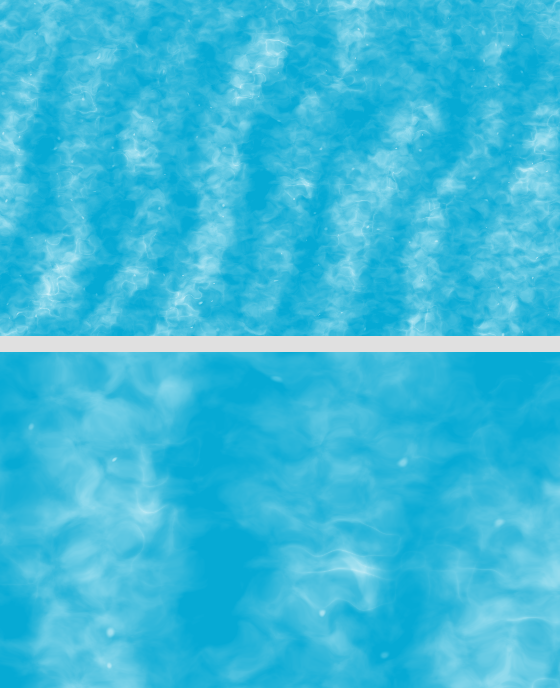
Top, the full canvas; bottom, a detail of the centre.
Write a Shadertoy shader that draws this texture.

```glsl
// Shallow turquoise water with slanted soft light bands, ripples and glints.

const vec3 DEEP = vec3(0.025, 0.668, 0.833);
const vec3 MIDDLE = vec3(0.255, 0.738, 0.862);
const vec3 PALE = vec3(0.53, 0.842, 0.92);
const vec3 GLINT = vec3(0.86, 0.96, 0.98);

const float BAND_PERIOD = 0.235;   // in canvas heights
const float BAND_SLANT = 0.30;     // sideways drift per unit of height
const float BAND_WARP = 0.85;
const float BAND_CONTRAST = 0.21;
const float BLOTCH_CONTRAST = 0.80;
const float CLUMP_CONTRAST = 0.75;
const float PATCH_CONTRAST = 0.30;
const float STREAK_CONTRAST = 0.24;
const float GRAIN_CONTRAST = 0.50;
const float FILAMENT_GAIN = 0.36;
const float BRIGHTNESS = 0.40;
const float SPARKLE_GRID = 26.0;
const float SPARKLE_SHARE = 0.12;

float hash(vec2 p) {
    vec3 q = fract(vec3(p.xyx) * 0.1031);
    q += dot(q, q.yzx + 33.33);
    return fract((q.x + q.y) * q.z);
}

float noise(vec2 p) {
    vec2 i = floor(p), f = fract(p);
    vec2 u = f * f * f * (f * (f * 6.0 - 15.0) + 10.0);
    return mix(mix(hash(i), hash(i + vec2(1, 0)), u.x),
               mix(hash(i + vec2(0, 1)), hash(i + vec2(1, 1)), u.x), u.y);
}

float fbm(vec2 p) {
    const mat2 TURN = mat2(1.6, 1.2, -1.2, 1.6);
    float sum = 0.0, weight = 0.53;
    for (int k = 0; k < 4; k++) {
        sum += weight * noise(p);
        p = TURN * p + 17.3;
        weight *= 0.5;
    }
    return sum;
}

// Random tone per cell, with narrow blends between neighbours
float facets(vec2 p) {
    vec2 cell = floor(p);
    float sum = 0.0, total = 0.0;
    for (int y = -1; y <= 1; y++)
    for (int x = -1; x <= 1; x++) {
        vec2 c = cell + vec2(x, y);
        vec2 d = c + vec2(hash(c + 5.3), hash(c + 71.9)) - p;
        float weight = exp(-14.0 * dot(d, d));
        sum += weight * hash(c + 33.1);
        total += weight;
    }
    return sum / total;
}

// Thin bright lines along the middle contour of a noise field
float filament(vec2 p, float sharpness) {
    return exp(-sharpness * abs(noise(p) - 0.5));
}

// Small scattered round glints of varied size
float sparkles(vec2 p) {
    vec2 g = p * SPARKLE_GRID, cell = floor(g);
    vec2 center = 0.25 + 0.5 * vec2(hash(cell + 3.7), hash(cell + 91.2));
    float radius = mix(0.07, 0.19, hash(cell + 47.1));
    float spot = 1.0 - smoothstep(0.2 * radius, radius, length(fract(g) - center));
    return spot * step(hash(cell + 12.9), SPARKLE_SHARE);
}

void mainImage(out vec4 fragColor, in vec2 fragCoord) {
    vec2 p = fragCoord / iResolution.y;

    // Ragged domains: a wide one for bands, a tighter one for fine layers
    vec2 ragged = vec2(fbm(p * 9.0 + 5.1), fbm(p * 9.0 + 41.7)) - 0.5;
    vec2 ripple = vec2(noise(p * 42.0 + 2.9), noise(p * 42.0 + 88.4)) - 0.5;
    vec2 w = p + 0.07 * ragged + 0.008 * ripple;
    vec2 q = p + 0.03 * ragged + 0.014 * ripple;

    // Slanted bands that bend, break up and weaken towards the top
    float bend = noise(w * vec2(2.0, 2.6) + 8.3) - 0.5;
    float phase = (w.x - BAND_SLANT * w.y) / BAND_PERIOD + BAND_WARP * bend;
    float band = sin(6.2832 * phase);
    band = 1.25 * band / (0.55 + 0.7 * abs(band));
    band *= mix(1.0, 0.45, smoothstep(0.65, 0.95, p.y));

    // Broad blotches, then clumps, facets, flat ripples and grain
    float blotch = fbm(w * vec2(6.5, 5.0) + 23.0) - 0.5;
    float clump = fbm(q * vec2(21.0, 25.0) + 61.0) - 0.5;
    float facet = facets(q * vec2(27.0, 33.0) + 14.0) - 0.5;
    float streak = noise(q * vec2(28.0, 74.0) + 77.0) - 0.5;
    float grain = fbm(q * vec2(58.0, 76.0) + 7.0) - 0.5;
    float broad = BRIGHTNESS + BAND_CONTRAST * band + BLOTCH_CONTRAST * blotch;
    float lit = smoothstep(0.1, 0.75, broad);
    float fine = CLUMP_CONTRAST * clump + PATCH_CONTRAST * facet
               + STREAK_CONTRAST * streak + GRAIN_CONTRAST * grain;
    float tone = broad + fine * mix(0.75, 1.1, lit);

    // Caustic threads, strongest on the pale bands
    float gaps = smoothstep(0.35, 0.7, noise(q * 11.0 + 31.0));
    float threads = 0.8 * filament(q * vec2(16.0, 19.0) + 19.0, 15.0)
                  + filament(q * vec2(31.0, 42.0) + 53.0, 11.0) * gaps;
    tone += FILAMENT_GAIN * threads * mix(0.3, 1.0, lit) * mix(0.25, 1.0, gaps);

    // Colour ramp from deep to pale, then towards white
    vec3 color = mix(DEEP, MIDDLE, clamp((tone + 0.02) / 0.5, 0.0, 1.0));
    color = mix(color, PALE, clamp((tone - 0.46) / 0.56, 0.0, 1.0));
    color = mix(color, GLINT, 0.75 * smoothstep(0.92, 1.6, tone));
    color = mix(color, GLINT, 0.6 * sparkles(q) * mix(0.4, 1.0, lit));
    fragColor = vec4(color, 1.0);
}
```
